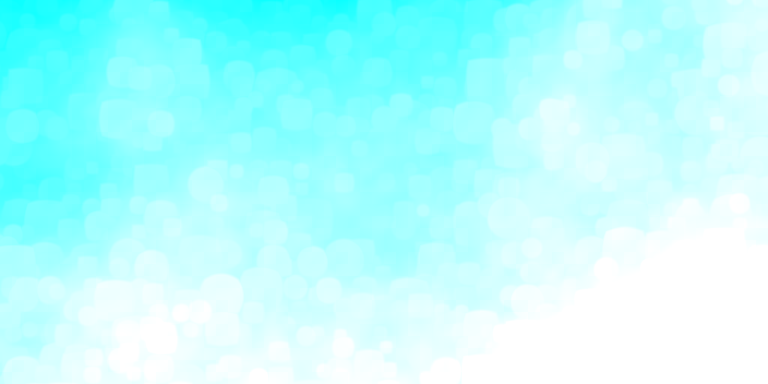
Give the GLSL for this background, as a Shadertoy shader.

```glsl
const vec3 SKY = vec3(0.0, 1.0, 1.0);
const vec3 CLOUD = vec3(1.0);
const float FADE_POWER = 0.68;   // how fast the sky pales downward
const float BANK_EDGE = 1.28;    // left edge of the right-hand haze
const float BANK_SOFT = 0.20;
const float LARGE_CELL = 0.093;  // spacing of the two tuft layers
const float SMALL_CELL = 0.054;
const float TUFT_EDGE = 0.005;
const float TUFT_LIFT = 0.065;   // evens out the brightening from max()
const float TUFT_VARY = 0.15;
const float GRAIN = 0.14;
const float BLOCK = 0.03125;     // faint square mottling
const float BLOCK_VARY = 0.025;

float hash(vec2 p) {
    vec3 q = fract(vec3(p.xyx) * 0.1031);
    q += dot(q, q.yzx + 33.33);
    return fract((q.x + q.y) * q.z);
}

float noise(vec2 p) {
    vec2 i = floor(p), f = fract(p);
    f = f * f * (3.0 - 2.0 * f);
    float low = mix(hash(i), hash(i + vec2(1, 0)), f.x);
    float high = mix(hash(i + vec2(0, 1)), hash(i + vec2(1, 1)), f.x);
    return mix(low, high, f.y);
}

float puff(vec2 p, vec2 center, vec2 size) {
    vec2 q = (p - center) / size;
    return exp(-dot(q, q));
}

// Large-scale paleness: 0 is open sky, 1 is white cloud
float paleness(vec2 p) {
    float depth = clamp(1.0 - p.y, 0.0, 1.1);
    float sky = 0.20 + 0.80 * pow(depth, FADE_POWER);

    // Deeper blue along the left, at the top and in the middle
    sky -= 0.31 * puff(p, vec2(0.03, 0.49), vec2(0.30, 0.15));
    sky -= 0.17 * puff(p, vec2(0.00, 0.84), vec2(0.24, 0.24));
    sky -= 0.17 * puff(p, vec2(0.00, 0.10), vec2(0.22, 0.25));
    sky -= 0.08 * puff(p, vec2(0.95, 0.38), vec2(0.25, 0.14));
    sky -= 0.11 * puff(p, vec2(0.78, 1.00), vec2(0.18, 0.10));

    // Pale column, lower cloud bank and upper veil
    sky += 0.16 * puff(p, vec2(0.37, 0.86), vec2(0.12, 0.28));
    sky += 0.09 * puff(p, vec2(0.36, 0.22), vec2(0.20, 0.20));
    sky += 0.08 * puff(p, vec2(0.60, 0.48), vec2(0.20, 0.10));
    sky += 0.08 * puff(p, vec2(1.20, 1.00), vec2(0.25, 0.10));

    // Right-hand haze with its own light and dark patches
    float bank = 0.77 + 0.20 * depth;
    bank += 0.09 * puff(p, vec2(1.43, 0.72), vec2(0.13, 0.15));
    bank -= 0.06 * puff(p, vec2(1.74, 0.89), vec2(0.17, 0.15));
    bank += 0.15 * puff(p, vec2(2.00, 0.92), vec2(0.17, 0.25));

    // White lower right, bounded by a rising diagonal
    float slope = p.y - 0.5 - 0.51 * (p.x - 2.0);
    bank += 0.17 * (1.0 - smoothstep(-0.12, 0.16, slope));
    float edge = BANK_EDGE + 0.13 * exp(-6.0 * depth);
    return mix(sky, bank, smoothstep(edge - BANK_SOFT, edge + BANK_SOFT, p.x));
}

float cloudTone(vec2 p) {
    float grain = 0.6 * noise(p * 9.0) + 0.4 * noise(p * 21.0 + 7.0);
    return paleness(p) + GRAIN * (grain - 0.5);
}

// Rounded tufts laid over a tone, the palest one on top
float addTufts(vec2 p, float ground, float cell) {
    vec2 home = floor(p / cell);
    float tone = ground;
    for (int y = -1; y <= 1; y++) {
        for (int x = -1; x <= 1; x++) {
            vec2 id = home + vec2(x, y);
            vec2 jitter = vec2(hash(id + 11.0), hash(id + 47.0));
            vec2 center = (id + mix(vec2(0.2), vec2(0.8), jitter)) * cell;
            float radius = cell * mix(0.3, 0.65, hash(id + 83.0));
            float lift = TUFT_VARY * (hash(id + 29.0) - 0.5);
            // Outline between a disc and a block
            vec2 q = abs(p - center);
            float reach = mix(length(q), max(q.x, q.y), 0.8 * hash(id + 61.0));
            float cover = 1.0 - smoothstep(radius - TUFT_EDGE, radius + TUFT_EDGE, reach);
            tone = max(tone, mix(ground, cloudTone(center) + lift, cover));
        }
    }
    return tone;
}

void mainImage(out vec4 fragColor, in vec2 fragCoord) {
    vec2 p = fragCoord / iResolution.y;
    float tone = addTufts(p, cloudTone(p), LARGE_CELL);
    tone = addTufts(p, tone, SMALL_CELL) - TUFT_LIFT;
    tone += BLOCK_VARY * (noise(p / BLOCK) + hash(floor(p / BLOCK)) - 1.0);
    fragColor = vec4(mix(SKY, CLOUD, clamp(tone, 0.0, 1.0)), 1.0);
}
```
